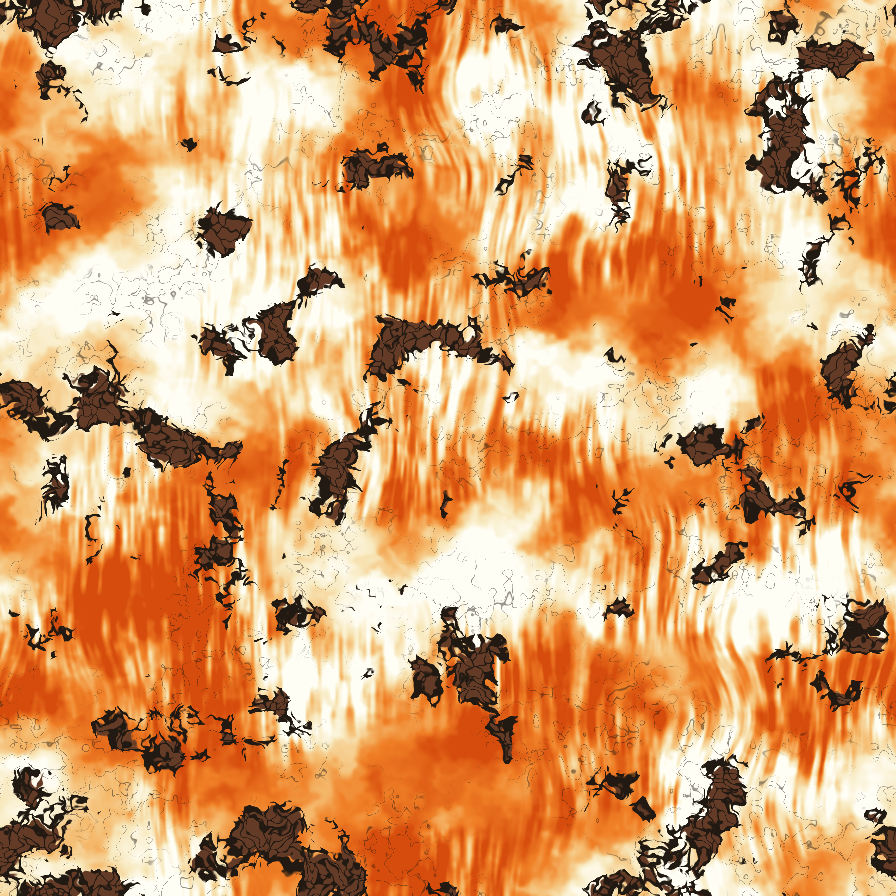
Give the GLSL for this texture, as a WebGL 2 fragment shader.

```glsl
#version 300 es
precision highp float;

#define CLOUD_CELLS 9.0
#define STREAK_CELLS vec2(120.0, 20.0)
#define STREAK_GAIN 0.62
#define PATCH_CELLS 16.0
#define LACE_CELLS 84.0
#define CRACK_CELLS 20.0
#define CRACK_OPACITY 0.5
#define FRINGE_LEVEL 0.5
#define CORE_LEVEL 1.15
#define WARP 0.012

uniform vec2 u_resolution;
out vec4 fragColor;

const vec3 RUST = vec3(0.84, 0.30, 0.05);
const vec3 ORANGE = vec3(0.94, 0.50, 0.15);
const vec3 PEACH = vec3(0.96, 0.73, 0.43);
const vec3 CREAM = vec3(0.97, 0.91, 0.74);
const vec3 WHITE = vec3(1.0, 0.995, 0.96);
const vec3 BROWN = vec3(0.39, 0.23, 0.15);
const vec3 SOOT = vec3(0.13, 0.10, 0.07);

// Integer hash of a lattice cell, two values in 0..1
vec2 hash2(vec2 cell, uint seed) {
    uvec2 v = uvec2(cell) + uvec2(seed * 747u, seed * 1319u);
    v = v * 1664525u + 1013904223u;
    v.x += v.y * 1664525u;
    v.y += v.x * 1664525u;
    v ^= v >> 16u;
    v.x += v.y * 1664525u;
    v.y += v.x * 1664525u;
    v ^= v >> 16u;
    return vec2(v & 65535u) / 65535.0;
}

// Value noise that wraps after a whole number of cells
float noise(vec2 uv, vec2 cells, uint seed) {
    vec2 p = uv * cells;
    vec2 i = floor(p);
    vec2 f = p - i;
    f = f * f * (3.0 - 2.0 * f);
    vec2 a = mod(i, cells);
    vec2 b = mod(i + 1.0, cells);
    float low = mix(hash2(a, seed).x, hash2(vec2(b.x, a.y), seed).x, f.x);
    float high = mix(hash2(vec2(a.x, b.y), seed).x, hash2(b, seed).x, f.x);
    return mix(low, high, f.y);
}

// Octave sum, centred on zero with a spread near one
float fbm(vec2 uv, vec2 cells, int octaves, float gain, uint seed) {
    float sum = 0.0, power = 0.0, amplitude = 1.0;
    for (int k = 0; k < octaves; k++) {
        sum += amplitude * (noise(uv, cells, seed + uint(k)) - 0.5);
        power += amplitude * amplitude;
        amplitude *= gain;
        cells *= 2.0;
    }
    return sum / (0.215 * sqrt(power));
}

// Gap between the two nearest cell points: zero on cell borders
float cellBorder(vec2 uv, float cells, uint seed) {
    vec2 p = uv * cells;
    vec2 i = floor(p);
    float nearest = 9.0, second = 9.0;
    for (int y = -1; y <= 1; y++) {
        for (int x = -1; x <= 1; x++) {
            vec2 cell = i + vec2(x, y);
            float d = distance(p, cell + hash2(mod(cell, cells), seed));
            second = min(second, max(nearest, d));
            nearest = min(nearest, d);
        }
    }
    return second - nearest;
}

vec3 glazeRamp(float tone) {
    vec3 c = mix(RUST, ORANGE, clamp(tone + 1.5, 0.0, 1.0));
    c = mix(c, PEACH, clamp((tone + 0.5) / 0.7, 0.0, 1.0));
    c = mix(c, CREAM, clamp((tone - 0.2) / 0.65, 0.0, 1.0));
    return mix(c, WHITE, clamp((tone - 0.85) / 0.65, 0.0, 1.0));
}

void main() {
    vec2 uv = gl_FragCoord.xy / u_resolution;
    float pixel = 1.0 / min(u_resolution.x, u_resolution.y);
    vec2 warp = WARP * vec2(fbm(uv, vec2(36.0), 3, 0.6, 11u),
                            fbm(uv, vec2(36.0), 3, 0.6, 21u));

    // Cloudy glaze with upright brush streaks
    float cloud = fbm(uv + 0.5 * warp, vec2(CLOUD_CELLS), 4, 0.5, 31u);
    vec2 bent = uv + vec2(0.008 * fbm(uv, vec2(10.0), 1, 0.5, 41u), 0.0);
    float streak = fbm(bent, STREAK_CELLS, 2, 0.6, 51u);
    float brushed = smoothstep(-1.0, 0.7, fbm(uv, vec2(8.0), 2, 0.5, 61u));
    vec3 color = glazeRamp(cloud + STREAK_GAIN * brushed * streak);

    // Hairline cracks
    float crack = cellBorder(uv + 1.5 * warp, CRACK_CELLS, 71u);
    float cracked = smoothstep(-0.2, 1.0, fbm(uv, vec2(14.0), 3, 0.6, 81u));
    float hairline = 1.0 - smoothstep(0.0, 0.02 + CRACK_CELLS * pixel, crack);
    color = mix(color, SOOT, CRACK_OPACITY * cracked * hairline);

    // Ragged patches: brown cores inside a sooty lace
    float clump = fbm(uv + 0.3 * warp, vec2(PATCH_CELLS), 5, 0.55, 91u);
    float core = smoothstep(CORE_LEVEL, CORE_LEVEL + 0.15, clump);
    float width = 0.44 * smoothstep(FRINGE_LEVEL, CORE_LEVEL, clump)
                - 0.24 * smoothstep(CORE_LEVEL + 0.1, CORE_LEVEL + 0.5, clump) - 0.1;
    float border = cellBorder(uv + 0.5 * warp, LACE_CELLS, 101u);
    float soft = 0.8 * LACE_CELLS * pixel;
    float lace = 1.0 - smoothstep(width - soft, width + soft, border);
    lace *= smoothstep(FRINGE_LEVEL, FRINGE_LEVEL + 0.2, clump);
    color = mix(color, BROWN, core);
    color = mix(color, SOOT, lace);

    fragColor = vec4(color, 1.0);
}
```
